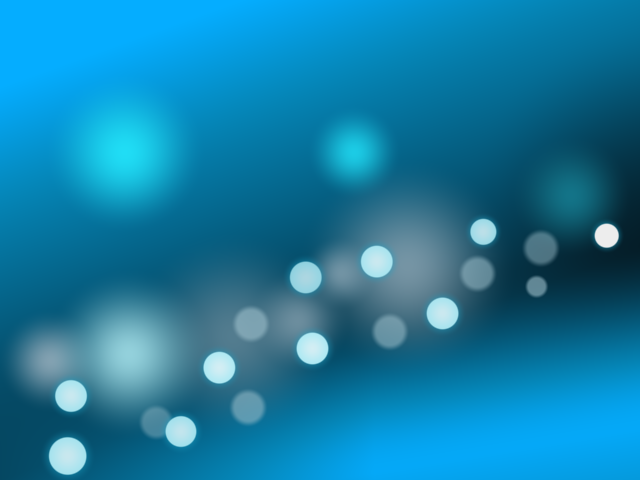
Write a Shadertoy shader that draws this background.

```glsl
// Blurred lights on a deep blue backdrop: two tilted bands of brightness make
// the backdrop, wide radial glows lie over it, and loops add soft and crisp
// discs. Lengths are fractions of the canvas height, origin at lower left.

const vec3 CYAN = vec3(0.13, 0.88, 0.97);
const vec3 TEAL = vec3(0.08, 0.48, 0.56);
const vec3 MIST = vec3(0.63, 0.71, 0.76);
const vec3 ICE = vec3(0.60, 0.84, 0.88);
const vec3 PEARL = vec3(0.84, 0.94, 0.96);
const vec3 HALO = vec3(0.10, 0.64, 0.78);

// Wide glows and discs: centre x, centre y, radius, opacity
const vec4 MISTS[5] = vec4[5](
    vec4(0.486, 0.300, 0.22, 0.50), vec4(0.850, 0.444, 0.23, 0.72),
    vec4(0.104, 0.248, 0.11, 0.80), vec4(0.708, 0.430, 0.08, 0.60),
    vec4(0.625, 0.332, 0.11, 0.60));

const vec4 SOFT_DISCS[7] = vec4[7](
    vec4(0.523, 0.325, 0.034, 0.60), vec4(0.812, 0.309, 0.034, 0.55),
    vec4(0.995, 0.430, 0.034, 0.55), vec4(1.127, 0.483, 0.034, 0.48),
    vec4(1.118, 0.403, 0.021, 0.60), vec4(0.517, 0.151, 0.034, 0.55),
    vec4(0.326, 0.120, 0.032, 0.42));

const vec4 CRISP_DISCS[10] = vec4[10](
    vec4(0.148, 0.175, 0.033, 0.93), vec4(0.141, 0.050, 0.039, 0.93),
    vec4(0.377, 0.101, 0.032, 0.90), vec4(0.457, 0.234, 0.033, 0.98),
    vec4(0.651, 0.274, 0.033, 0.98), vec4(0.637, 0.422, 0.033, 0.78),
    vec4(0.785, 0.455, 0.033, 0.92), vec4(0.922, 0.347, 0.033, 0.93),
    vec4(1.007, 0.517, 0.027, 0.86), vec4(1.264, 0.509, 0.025, 1.00));

// Radial falloff: 1 at the centre, 0 at the radius
float glow(vec2 p, vec2 centre, float radius) {
    return 1.0 - smoothstep(0.0, radius, distance(p, centre));
}

// Filled circle with an edge of the given half width
float disc(vec2 p, vec2 centre, float radius, float blur) {
    return 1.0 - smoothstep(radius - blur, radius + blur, distance(p, centre));
}

// Linear rise from 0 to 1 between two limits
float ramp(float low, float high, float v) {
    return clamp((v - low) / (high - low), 0.0, 1.0);
}

vec3 backdrop(vec2 p) {
    // Upper light fades along a diagonal
    float depth = 1.0 - p.y + 0.36 * p.x;
    float light = mix(0.68, 0.48, ramp(0.18, 0.48, depth));
    light = mix(light, 0.37, ramp(0.48, 0.66, depth));
    light = mix(light, 0.17, ramp(0.66, 1.00, depth));
    light *= 1.0 - 0.38 * glow(p, vec2(1.36, 0.55), 0.40);

    // Lower light peaks along a gentler slope and weakens to the left
    float slope = 1.0 - p.y + 0.166 * p.x;
    float band = smoothstep(0.72, 1.115, slope);
    band *= 1.0 - 0.15 * ramp(1.115, 1.25, slope);
    band *= mix(0.28, 1.0, ramp(0.0, 0.78, p.x));
    light = mix(light, 0.66, band);

    float blueRatio = mix(1.37, 1.47, smoothstep(0.5, 0.68, light));
    return vec3(0.02, light, light * blueRatio);
}

vec3 addGlows(vec3 col, vec2 p) {
    col = mix(col, CYAN, 0.96 * glow(p, vec2(0.260, 0.682), 0.170));
    col = mix(col, CYAN, 0.82 * glow(p, vec2(0.738, 0.682), 0.100));
    col = mix(col, TEAL, 0.90 * glow(p, vec2(1.190, 0.592), 0.130));
    for (int i = 0; i < 5; i++) {
        vec4 m = MISTS[i];
        col = mix(col, MIST, m.w * glow(p, m.xy, m.z));
    }
    return mix(col, ICE, 0.96 * glow(p, vec2(0.269, 0.262), 0.180));
}

vec3 addDiscs(vec3 col, vec2 p, float pixel) {
    for (int i = 0; i < 7; i++) {
        vec4 d = SOFT_DISCS[i];
        col = mix(col, mix(MIST, ICE, 0.35), d.w * disc(p, d.xy, d.z, 0.22 * d.z));
    }
    for (int i = 0; i < 10; i++) {
        vec4 d = CRISP_DISCS[i];
        col = mix(col, HALO, 0.5 * disc(p, d.xy, 1.1 * d.z, 0.4 * d.z));
        // Pale centre, cooler rim
        vec3 fill = mix(ICE + 0.08, PEARL, glow(p, d.xy, 1.2 * d.z));
        fill = mix(fill, vec3(0.93), ramp(0.98, 1.0, d.w));
        col = mix(col, fill, d.w * disc(p, d.xy, d.z, pixel));
    }
    return col;
}

void mainImage(out vec4 fragColor, in vec2 fragCoord) {
    vec2 p = fragCoord / iResolution.y;
    float pixel = 1.0 / iResolution.y;
    vec3 col = addGlows(backdrop(p), p);
    col = addDiscs(col, p, pixel);
    fragColor = vec4(clamp(col, 0.0, 1.0), 1.0);
}
```
